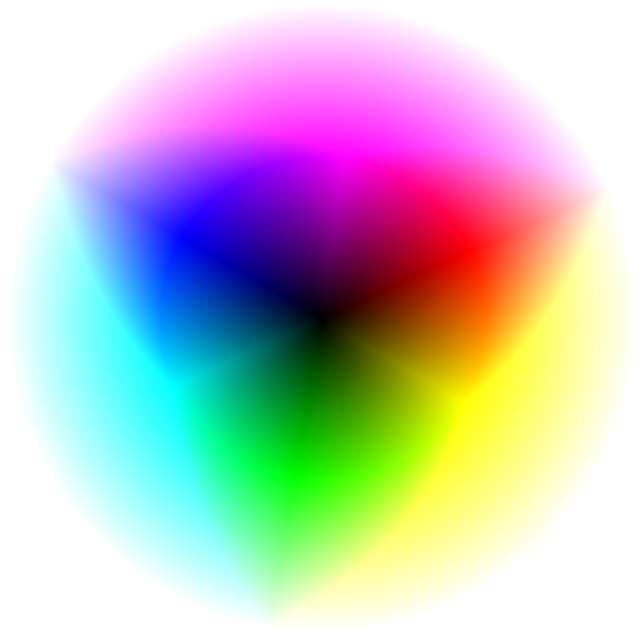
Give the GLSL for this background, as a WebGL 1 fragment shader.

```glsl
precision highp float;
// A soft colour wheel on white: black at the hub, pure hues on an inner ring,
// fading to white at the rim. Each colour channel is an arch over the angle,
// scaled by radius and lifted by a white ramp outside the ring.

uniform vec2 u_resolution;

const vec2 HUB = vec2(0.504, 0.502);
const float PURE_RADIUS = 0.253;
const float WHITE_RADIUS = 0.491;

// Directions of the hues, in degrees counterclockwise from the right
const float RED = 24.5;
const float MAGENTA = 82.0;
const float BLUE = 150.0;
const float CYAN = 205.0;
const float GREEN = 260.0;
const float YELLOW = 329.0;
const float TURN = 360.0;

// Climbs from 0 to 1 between start and full, stays, then falls to 0 at end
float arch(float angle, float start, float full, float fade, float end) {
  float a = mod(angle - start, TURN);
  float climb = a / (full - start);
  float fall = (end - start - a) / (end - fade);
  return clamp(min(climb, fall), 0.0, 1.0);
}

// Fully saturated colour in the given direction
vec3 wheelHue(float angle) {
  return vec3(
    arch(angle, GREEN, YELLOW, MAGENTA + TURN, BLUE + TURN),
    arch(angle, BLUE, CYAN, YELLOW, RED + TURN),
    arch(angle, RED, MAGENTA, CYAN, GREEN));
}

// Hue grows with radius; white joins it beyond the pure ring
vec3 colourWheel(vec2 p, float pureRadius, float whiteRadius) {
  float radius = length(p);
  float angle = degrees(atan(p.y, p.x));
  float strength = radius / pureRadius;
  float white = max(0.0, (radius - pureRadius) / (whiteRadius - pureRadius));
  return min(wheelHue(angle) * strength + white, 1.0);
}

void main() {
  // Square canvas units, centred when the canvas is not square
  float side = min(u_resolution.x, u_resolution.y);
  vec2 uv = (gl_FragCoord.xy - 0.5 * u_resolution) / side + 0.5;

  // The tiny offset keeps the angle defined at the hub
  vec2 p = uv - HUB + 0.00001;
  gl_FragColor = vec4(colourWheel(p, PURE_RADIUS, WHITE_RADIUS), 1.0);
}
```
